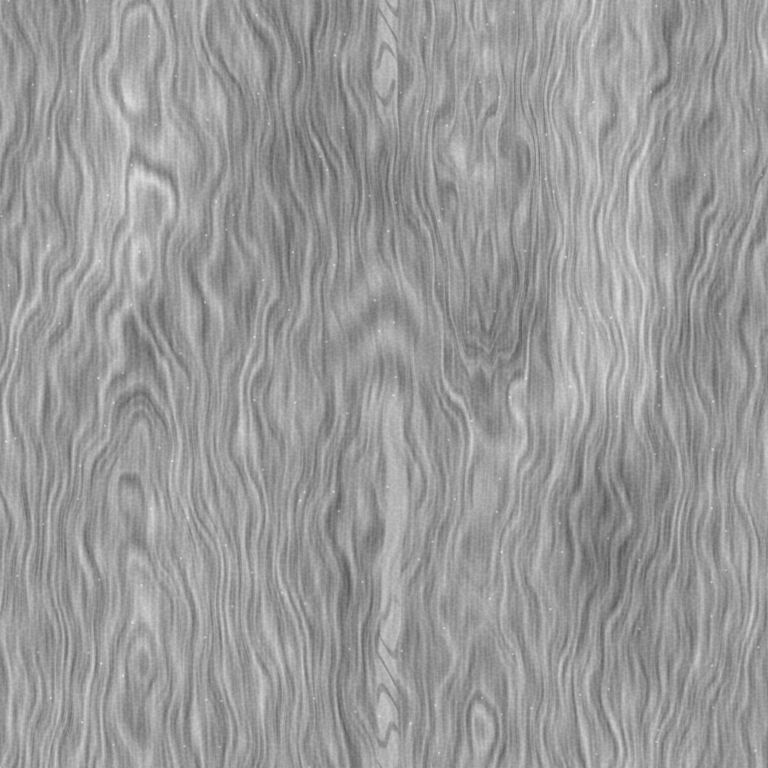
Reproduce this texture procedurally as a Shadertoy shader.

```glsl
// Grey wood veneer: upright grain with cathedral arches, a knot and a pale seam.
// A ring height field bends the grain; layered sines draw its bands and
// stretched cellular noise adds the fibres, pores and grit.

vec2 hash2(vec2 p) {
    vec3 q = fract(p.xyx * vec3(0.1031, 0.1030, 0.0973));
    q += dot(q, q.yzx + 33.33);
    return fract((q.xx + q.yz) * q.zy);
}

// Distance to the nearest scattered point
float cellular(vec2 p) {
    vec2 cell = floor(p), local = fract(p);
    float nearest = 4.0;
    for (int j = -1; j <= 1; j++)
        for (int i = -1; i <= 1; i++) {
            vec2 o = vec2(i, j);
            vec2 d = o + hash2(cell + o) - local;
            nearest = min(nearest, dot(d, d));
        }
    return sqrt(nearest);
}

// Soft elliptical patch
float patchAt(vec2 p, vec2 centre, vec2 radius) {
    vec2 d = (p - centre) / radius;
    return exp(-dot(d, d));
}

float softAbs(float x) { return sqrt(x * x + 0.0004); }

// Ring height: minima in x give upward arches, maxima give downward ones
float ringHeight(vec2 p) {
    float fold = softAbs(p.x - 0.18) - softAbs(p.x - 0.63) - (p.x - 0.63);
    float upper = smoothstep(0.42, 0.58, p.y);
    float vee = upper * exp(-pow((p.x - 0.62) / 0.10, 2.0));
    float rise = 1.5 + 7.0 * exp(-pow((p.x - 0.17) / 0.13, 2.0))
               + 6.0 * vee + 3.0 * smoothstep(0.75, 0.95, p.x);
    float warp = 0.9 * sin(9.0 * p.y + 13.0 * p.x)
               + 0.5 * sin(23.0 * p.y - 31.0 * p.x + 1.0)
               + 0.2 * sin(61.0 * p.y + 47.0 * p.x);
    warp += (0.5 + 1.1 * vee) * cellular(p * vec2(42.0, 9.0));
    float knot = 2.5 * patchAt(p, vec2(0.685, 0.79), vec2(0.02, 0.045));
    return 62.0 * fold + rise * (p.y - 0.5) + warp + knot;
}

// Broad light and dark areas
float blotches(vec2 p) {
    float t = 0.09 * patchAt(p, vec2(0.16, 0.82), vec2(0.06, 0.20));
    t += 0.05 * patchAt(p, vec2(0.18, 0.22), vec2(0.06, 0.22));
    t -= 0.09 * patchAt(p, vec2(0.19, 0.55), vec2(0.025, 0.07));
    t -= 0.06 * patchAt(p, vec2(0.39, 0.80), vec2(0.08, 0.28));
    t -= 0.07 * patchAt(p, vec2(0.45, 0.12), vec2(0.03, 0.30));
    t -= 0.10 * patchAt(p, vec2(0.52, 0.74), vec2(0.05, 0.07));
    t -= 0.08 * patchAt(p, vec2(0.67, 0.57), vec2(0.06, 0.08));
    t -= 0.10 * patchAt(p, vec2(0.79, 0.29), vec2(0.06, 0.13));
    t -= 0.05 * patchAt(p, vec2(0.91, 0.68), vec2(0.05, 0.22));
    float board = smoothstep(0.70, 0.74, p.x) * smoothstep(0.855, 0.845, p.x);
    t += 0.08 * board * smoothstep(0.38, 0.50, p.y);
    return t + 0.02 * sin(17.0 * p.x + 3.0 * sin(5.0 * p.y));
}

void mainImage(out vec4 fragColor, in vec2 fragCoord) {
    vec2 p = fragCoord / iResolution.xy;
    float h = ringHeight(p);

    // Growth bands of uneven width and strength
    float bands = sin(6.2832 * h + 1.8 * sin(0.9 * h + 5.0 * p.y));
    bands *= 0.75 + 0.35 * sin(1.7 * h - 7.0 * p.y);
    bands += 0.55 * sin(2.6 * h + 1.3 * sin(4.1 * p.y + 0.6 * h));
    float grain = 0.052 * bands;

    // Long fibres along the rings, then fine upright ones
    grain += 0.17 * (cellular(vec2(2.3 * h, 12.0 * p.y + 6.0 * p.x)) - 0.47);
    grain += 0.13 * (cellular(vec2(175.0 * p.x + sin(9.0 * p.y), 15.0 * p.y)) - 0.47);

    // Smooth pale arches above the seam
    float archMask = patchAt(p, vec2(0.505, 0.58), vec2(0.065, 0.085));
    float archLine = p.y + 1.4 * softAbs(p.x - 0.5) + 0.006 * sin(70.0 * p.x);
    float arches = sin(6.2832 * (archLine - 0.652) / 0.085);
    float tone = 0.615 + blotches(p) + grain * (1.0 - 0.65 * archMask);
    tone += 0.09 * arches * archMask;

    // Pale seam, broken in the middle, with curled marks near its ends
    float middle = patchAt(p, vec2(0.5, 0.37), vec2(1.0, 0.14));
    float seamX = 0.504 + 0.013 * middle + 0.002 * sin(40.0 * p.y);
    float seam = smoothstep(0.016, 0.010, abs(p.x - seamX));
    seam *= smoothstep(0.51, 0.46, p.y) + smoothstep(0.80, 0.90, p.y);
    float curls = sin(150.0 * p.y + 90.0 * p.x + 2.5 * sin(37.0 * p.y + 140.0 * p.x));
    curls = smoothstep(0.5, 1.0, curls) * (1.0 - smoothstep(0.12, 0.30, abs(fract(p.y + 0.5) - 0.5)));
    tone = mix(tone, 0.735 - 0.17 * curls + 0.3 * grain, 0.85 * seam);

    // A second, fainter prong beside the seam
    float prong = smoothstep(0.014, 0.006, abs(p.x - 0.488 + 0.08 * (0.5 - p.y)));
    tone += 0.07 * prong * smoothstep(0.25, 0.40, p.y) * smoothstep(0.53, 0.49, p.y);

    // Woven grit and rare bright specks
    tone += 0.07 * (cellular(p * vec2(190.0, 230.0)) - 0.47);
    tone += 0.15 * smoothstep(0.035, 0.01, cellular(p * 14.0));

    fragColor = vec4(vec3(clamp(tone, 0.36, 0.84)), 1.0);
}
```
